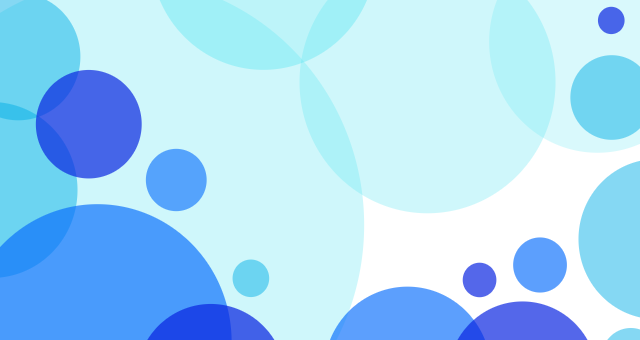
A Shadertoy shader for this background:

```glsl
// Flat backdrop of overlapping translucent bubbles on white.
// Four colour families are laid down from pale to dark, and each bubble
// is a slightly tall disc blended over what lies below it.

#define CANVAS  vec2(100.0, 53.125)       // layout units: percent of width
#define STRETCH 1.025                     // bubble height over width
#define PAPER   vec3(1.0)
#define PALE    vec3(0.35, 0.895, 0.945)
#define AQUA    vec3(0.0, 0.68, 0.90)
#define BLUE    vec3(0.03, 0.43, 0.988)
#define INDIGO  vec3(0.04, 0.15, 0.88)

// Bubbles are stored as centre x, centre y, radius, opacity.
const vec4 paleBubbles[4] = vec4[4](
    vec4(19.27, 17.97, 37.63, 0.29),
    vec4(41.15, 60.29, 17.64, 0.40),
    vec4(66.80, 40.30, 20.00, 0.29),
    vec4(93.36, 46.61, 16.93, 0.23));

const vec4 aquaBubbles[6] = vec4[6](
    vec4(2.86, 44.27, 9.70, 0.48),
    vec4(-1.30, 23.44, 13.41, 0.48),
    vec4(39.20, 9.64, 2.86, 0.48),
    vec4(95.57, 37.89, 6.45, 0.48),
    vec4(102.60, 15.76, 12.21, 0.48),
    vec4(98.57, -2.86, 4.62, 0.48));

const vec4 blueBubbles[4] = vec4[4](
    vec4(15.23, -0.26, 20.96, 0.67),
    vec4(27.54, 25.00, 4.75, 0.61),
    vec4(63.67, -5.08, 13.09, 0.66),
    vec4(84.38, 11.72, 4.20, 0.66));

const vec4 indigoBubbles[5] = vec4[5](
    vec4(13.87, 33.72, 8.27, 0.70),
    vec4(32.94, -6.38, 11.72, 0.72),
    vec4(81.64, -5.99, 11.72, 0.70),
    vec4(74.93, 9.38, 2.63, 0.70),
    vec4(95.51, 49.93, 2.08, 0.70));

// Blend one bubble over the base, with an edge one pixel soft.
vec3 layBubble(vec3 base, vec3 tint, vec4 bubble, vec2 p, float pixel) {
    vec2 offset = (p - bubble.xy) / vec2(1.0, STRETCH);
    float edgeDistance = length(offset) - bubble.z;
    float coverage = clamp(0.5 - edgeDistance / pixel, 0.0, 1.0);
    return mix(base, tint, coverage * bubble.w);
}

void mainImage(out vec4 fragColor, in vec2 fragCoord) {
    vec2 p = fragCoord / iResolution.xy * CANVAS;
    float pixel = CANVAS.x / iResolution.x;
    vec3 color = PAPER;

    // Layers, back to front
    for (int i = 0; i < paleBubbles.length(); i++)
        color = layBubble(color, PALE, paleBubbles[i], p, pixel);
    for (int i = 0; i < aquaBubbles.length(); i++)
        color = layBubble(color, AQUA, aquaBubbles[i], p, pixel);
    for (int i = 0; i < blueBubbles.length(); i++)
        color = layBubble(color, BLUE, blueBubbles[i], p, pixel);
    for (int i = 0; i < indigoBubbles.length(); i++)
        color = layBubble(color, INDIGO, indigoBubbles[i], p, pixel);

    fragColor = vec4(color, 1.0);
}
```
